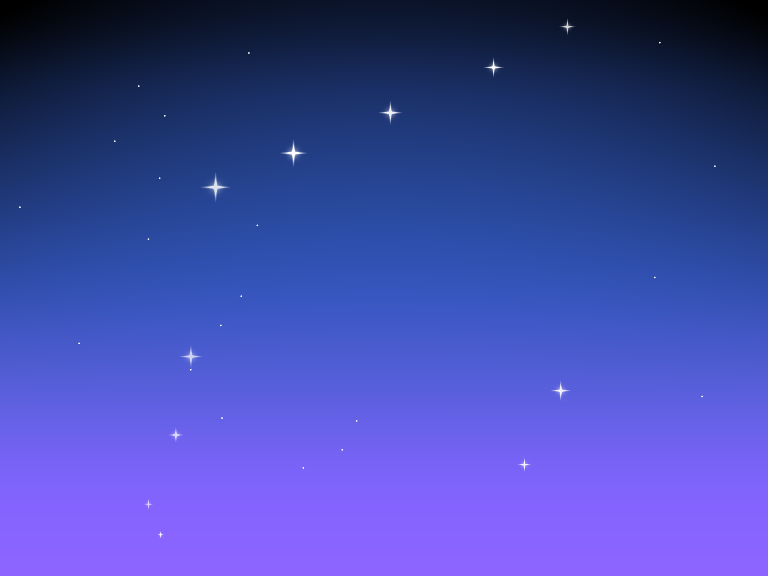
Write a Shadertoy shader that draws this background.

```glsl
// A clear night sky: a violet horizon rising through blue to near black,
// darker towards the upper sides. Hash-jittered sparkles and tiny dots
// frame the sky and leave its middle clear.

#define LOW_SPARKLES 6
#define HIGH_SPARKLES 5
#define DOT_COUNT 20
#define LOW_DOTS 4
#define SPARKLE_MIN 0.009
#define SPARKLE_MAX 0.031
#define RAY_WIDTH 0.085
#define GLOW_STRENGTH 0.45
#define DOT_RADIUS 0.0014
#define SIDE_FADE 0.76

const int STOP_COUNT = 7;
const vec3 SKY_STOPS[STOP_COUNT] = vec3[STOP_COUNT](
    vec3(0.555, 0.392, 1.000),
    vec3(0.490, 0.390, 0.980),
    vec3(0.340, 0.372, 0.855),
    vec3(0.212, 0.335, 0.740),
    vec3(0.154, 0.275, 0.590),
    vec3(0.106, 0.192, 0.412),
    vec3(0.042, 0.076, 0.162));
const vec3 FADE_TINT = vec3(0.26, 0.465, 1.0);
const vec3 STAR_COLOR = vec3(1.0);

float hash(float n) {
    return fract(sin(n * 12.9898 + 4.1414) * 43758.5453);
}

// Smooth curve through the colour stops (Catmull-Rom)
vec3 skyRamp(float height) {
    float level = clamp(height, 0.0, 0.9999) * float(STOP_COUNT - 1);
    int stop = int(level);
    float t = fract(level);
    vec3 a = SKY_STOPS[max(stop - 1, 0)];
    vec3 b = SKY_STOPS[stop];
    vec3 c = SKY_STOPS[stop + 1];
    vec3 d = SKY_STOPS[min(stop + 2, STOP_COUNT - 1)];
    vec3 bend = 2.0 * a - 5.0 * b + 4.0 * c - d;
    vec3 twist = 3.0 * (b - c) + d - a;
    return b + 0.5 * t * (c - a + t * (bend + t * twist));
}

// The upper sides fade into the dark
vec3 skyColor(vec2 uv) {
    float side = uv.x - 0.5;
    float fade = SIDE_FADE * side * side * smoothstep(0.25, 0.9, uv.y);
    return max(skyRamp(uv.y) - FADE_TINT * fade, 0.0);
}

// A ray along x that narrows and dims towards its tip
float ray(vec2 q) {
    float taper = max(1.0 - q.x, 0.0);
    float across = q.y / (RAY_WIDTH * (0.4 + 0.6 * taper));
    return pow(taper, 1.2) * exp(-across * across);
}

float sparkle(vec2 p, float size) {
    vec2 q = abs(p) / size;
    float glow = GLOW_STRENGTH * exp(-8.0 * dot(q, q));
    return min(1.8 * (ray(q) + ray(q.yx)) + glow, 1.0);
}

// The low group stands on both sides of the horizon
vec2 lowSparkle(float id) {
    float along = (id + hash(id + 27.1)) / float(LOW_SPARKLES);
    float jitter = hash(id + 1.3);
    bool onRight = id > 1.0 && mod(id, 2.0) == 0.0;
    float x = onRight ? mix(0.63, 0.77, along) : mix(0.16, 0.30, jitter);
    return vec2(x, mix(0.05, 0.43, along));
}

// The high group climbs from left to right
vec2 highSparkle(float id) {
    float along = id / float(HIGH_SPARKLES - 1);
    vec2 jitter = vec2(hash(id + 61.3), hash(id + 87.1)) - 0.5;
    return mix(vec2(0.27, 0.67), vec2(0.75, 0.94), along) + 0.03 * jitter;
}

// Sparkles are largest a little above the middle height
float sparkles(vec2 p, float aspect) {
    float light = 0.0;
    for (int i = 0; i < LOW_SPARKLES + HIGH_SPARKLES; i++) {
        float id = float(i);
        vec2 center = i < LOW_SPARKLES ? lowSparkle(id)
                                       : highSparkle(id - float(LOW_SPARKLES));
        float size = mix(SPARKLE_MAX, SPARKLE_MIN, 2.0 * abs(center.y - 0.6));
        float opacity = mix(0.6, 1.0, sqrt(hash(id + 81.9)));
        center.x *= aspect;
        light = max(light, opacity * sparkle(p - center, size));
    }
    return light;
}

// Dots: a wide low row, then mostly the left side and some at the far right
float dots(vec2 p, float aspect, float pixel) {
    float light = 0.0;
    for (int i = 0; i < DOT_COUNT; i++) {
        float id = float(i);
        float jitter = hash(id + 111.3);
        float x = mix(0.01, 0.35, jitter);
        if (i < LOW_DOTS) x = mix(0.2, 0.68, jitter);
        else if (i % 5 == 4) x = mix(0.84, 0.99, jitter);
        float y = mix(0.15, 0.95, (id + hash(id + 143.7)) / float(DOT_COUNT));
        float d = length(p - vec2(x * aspect, y)) - DOT_RADIUS;
        light = max(light, 1.0 - smoothstep(-0.5 * pixel, 0.5 * pixel, d));
    }
    return light;
}

void mainImage(out vec4 fragColor, in vec2 fragCoord) {
    vec2 uv = fragCoord / iResolution.xy;
    float aspect = iResolution.x / iResolution.y;
    vec2 p = vec2(uv.x * aspect, uv.y);

    float light = max(sparkles(p, aspect), dots(p, aspect, 1.0 / iResolution.y));
    fragColor = vec4(mix(skyColor(uv), STAR_COLOR, light), 1.0);
}
```
